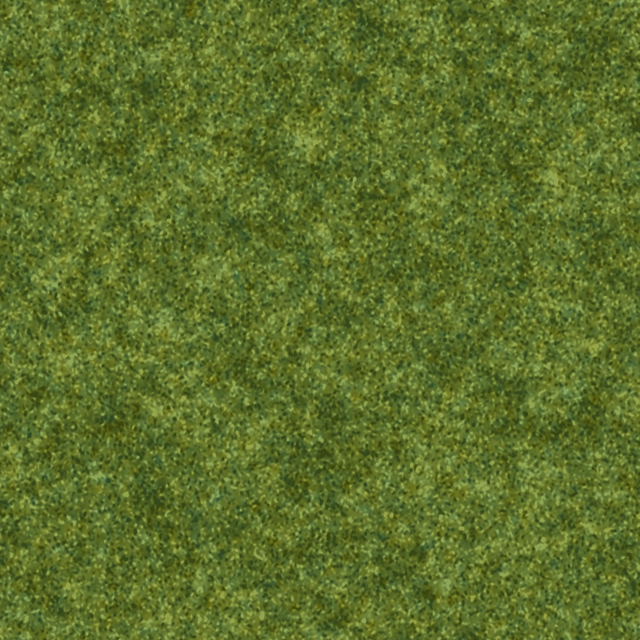
Give the GLSL for this texture, as a WebGL 2 fragment shader.

```glsl
#version 300 es
precision highp float;
precision highp int;
// Dense short turf: soft, randomly turned grains of light and dark green.
// Three scales of scattered oval kernels add up to a tone with a normal
// distribution, which then runs through a ramp of six greens.

uniform vec2 u_resolution;
out vec4 fragColor;

const float GRAIN_CELLS = 112.0;   // cells across the canvas, per layer
const float CLUMP_CELLS = 42.0;
const float PATCH_CELLS = 13.0;
const float TINT_CELLS = 64.0;
const vec3 LAYER_WEIGHTS = vec3(0.86, 0.42, 0.24);
const vec2 GRAIN_RADII = vec2(0.30, 0.46);
const vec2 CLUMP_RADII = vec2(0.36, 0.46);
const float GRAIN_RIM = 0.5;       // depth of the opposite-toned rim
const float LEAN = 1.3;            // largest turn away from upright
const int KERNELS_PER_CELL = 4;
const vec3 TINT = vec3(0.010, -0.002, -0.018);
const float PI = 3.14159;

const vec3 GREENS[6] = vec3[6](
    vec3(0.24, 0.31, 0.10), vec3(0.29, 0.36, 0.12), vec3(0.34, 0.42, 0.15),
    vec3(0.40, 0.47, 0.18), vec3(0.46, 0.54, 0.23), vec3(0.54, 0.62, 0.29));
const float RAMP_START = -1.62;    // tone of the darkest green
const float RAMP_STEP = 0.71;      // tone between neighbouring greens

// Four random values in 0..1 from four integers.
vec4 hash4(uvec4 v) {
    v = v * 1664525u + 1013904u;
    v += v.yzxy * v.wxyz;
    v ^= v >> 16u;
    v += v.yzxy * v.wxyz;
    v ^= v >> 16u;
    return vec4(v >> 8u) / 16777216.0;
}

// Sum of scattered oval kernels with random sign, scaled to unit variance.
float scatteredOvals(vec2 p, vec2 radii, float rim, int layer) {
    ivec2 home = ivec2(floor(p));
    float sum = 0.0;
    for (int y = -1; y <= 1; y++) {
        for (int x = -1; x <= 1; x++) {
            ivec2 cell = home + ivec2(x, y);
            for (int k = 0; k < KERNELS_PER_CELL; k++) {
                vec4 rnd = hash4(uvec4(ivec4(cell + 64, k + 1, layer)));
                vec2 d = p - vec2(cell) - rnd.xy;
                float turn = (rnd.z * 2.0 - 1.0) * LEAN;
                float c = cos(turn), s = sin(turn);
                d = vec2(c * d.x + s * d.y, c * d.y - s * d.x) / radii;
                float r2 = dot(d, d);
                sum += (rnd.w * 2.0 - 1.0) * (1.0 - rim * r2) * exp(-r2);
            }
        }
    }
    float energy = PI * radii.x * radii.y * (0.5 - 0.5 * rim + 0.25 * rim * rim);
    return sum / sqrt(float(KERNELS_PER_CELL) * energy / 3.0);
}

// Smooth ramp through the greens, from dark to light.
vec3 turfColour(float tone) {
    float f = clamp((tone - RAMP_START) / RAMP_STEP, -0.6, 5.4);
    int i = int(clamp(floor(f), 0.0, 4.0));
    return mix(GREENS[i], GREENS[i + 1], f - float(i));
}

void main() {
    vec2 uv = gl_FragCoord.xy / min(u_resolution.x, u_resolution.y);

    // Tone: fine grains, small clumps, broad patches.
    vec3 layers = vec3(
        scatteredOvals(uv * GRAIN_CELLS, GRAIN_RADII, GRAIN_RIM, 1),
        scatteredOvals(uv * CLUMP_CELLS, CLUMP_RADII, 0.0, 2),
        scatteredOvals(uv * PATCH_CELLS, CLUMP_RADII, 0.0, 3));
    float tone = dot(layers, normalize(LAYER_WEIGHTS));

    // Colour: ramp plus a slight drift between fresh and dry green.
    float dryness = scatteredOvals(uv * TINT_CELLS, CLUMP_RADII, 0.0, 4);
    vec3 colour = turfColour(tone) + TINT * dryness;

    fragColor = vec4(clamp(colour, 0.0, 1.0), 1.0);
}
```
